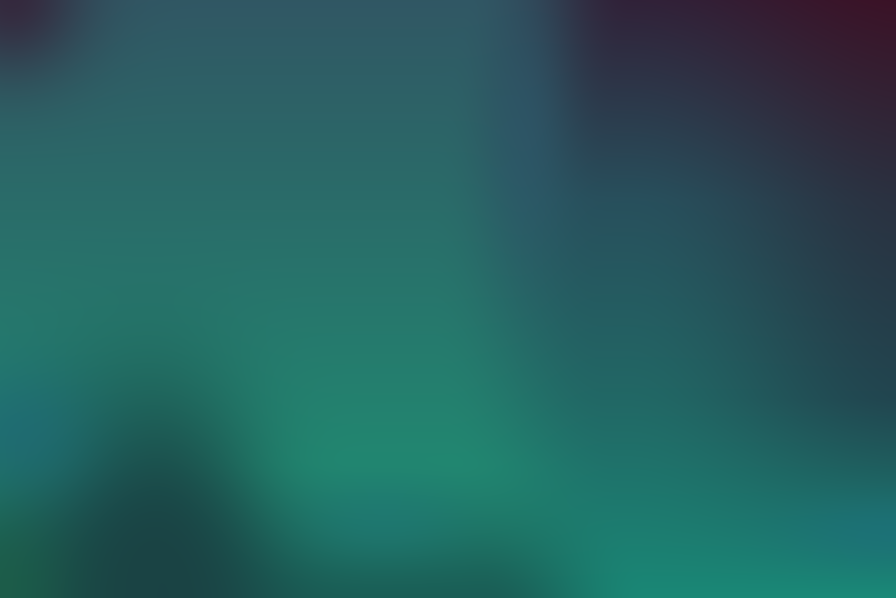
A Shadertoy shader for this background:

```glsl
// Four evenly spaced colours, from bottom (t = 0) to top (t = 1)
vec3 ramp(vec3 a, vec3 b, vec3 c, vec3 d, float t) {
    t = clamp(t, 0.0, 1.0) * 3.0;
    vec3 col = mix(a, b, clamp(t, 0.0, 1.0));
    col = mix(col, c, clamp(t - 1.0, 0.0, 1.0));
    return mix(col, d, clamp(t - 2.0, 0.0, 1.0));
}

// Soft elliptical spot, 1 at its centre
float glow(vec2 p, vec2 centre, vec2 radius) {
    vec2 q = (p - centre) / radius;
    return exp(-dot(q, q));
}

void mainImage(out vec4 fragColor, in vec2 fragCoord) {
    vec2 p = fragCoord / iResolution.y;

    // Left field: slate falling to green, dimming at the bottom
    vec3 col = mix(vec3(0.13, 0.53, 0.44), vec3(0.19, 0.34, 0.39),
                   clamp((p.y - 0.22) / 0.78, 0.0, 1.0));
    col = mix(col, vec3(0.10, 0.36, 0.33), 1.0 - smoothstep(-0.03, 0.24, p.y));
    col = mix(col, vec3(0.12, 0.47, 0.46), 0.6 * glow(p, vec2(0.64, 0.13), vec2(0.14, 0.07)));

    // Dark mound in the lower left, wider on its left flank
    vec2 m = (p - vec2(0.25, 0.0)) / vec2(p.x < 0.25 ? 0.25 : 0.21, 0.36);
    float mound = exp(-pow(length(m), 3.0));
    col = mix(col, vec3(0.10, 0.26, 0.265), mound);

    // Blue and green tints on the left border
    col = mix(col, vec3(0.12, 0.41, 0.46), 0.75 * glow(p, vec2(0.03, 0.27), vec2(0.13, 0.12)));
    col = mix(col, vec3(0.11, 0.37, 0.28), 0.8 * glow(p, vec2(0.0), vec2(0.12, 0.15)));

    // Plum shadow in the upper left corner
    col = mix(col, vec3(0.205, 0.16, 0.24), glow(p, vec2(0.02, 1.01), vec2(0.12, 0.13)));

    // Right field: plum to teal, darkening towards the right border
    vec3 inner = ramp(vec3(0.10, 0.53, 0.46), vec3(0.13, 0.405, 0.395),
                      vec3(0.155, 0.31, 0.36), vec3(0.19, 0.13, 0.22), p.y);
    vec3 outer = ramp(vec3(0.10, 0.54, 0.47), vec3(0.13, 0.27, 0.31),
                      vec3(0.165, 0.19, 0.25), vec3(0.23, 0.07, 0.15), p.y);
    vec3 right = mix(inner, outer, smoothstep(1.05, 1.53, p.x));

    // The seam bows to the left at mid height
    float seam = 0.72 + 0.3 * (p.y - 0.55) * (p.y - 0.55);
    col = mix(col, right, smoothstep(seam, seam + 0.28, p.x));

    // Blue light along the upper seam and near the lower right corner
    col = mix(col, vec3(0.18, 0.34, 0.42), 0.6 * glow(p, vec2(0.88, 0.78), vec2(0.07, 0.22)));
    col = mix(col, vec3(0.11, 0.44, 0.48), 0.7 * glow(p, vec2(1.50, 0.11), vec2(0.18, 0.06)));

    fragColor = vec4(col, 1.0);
}
```
